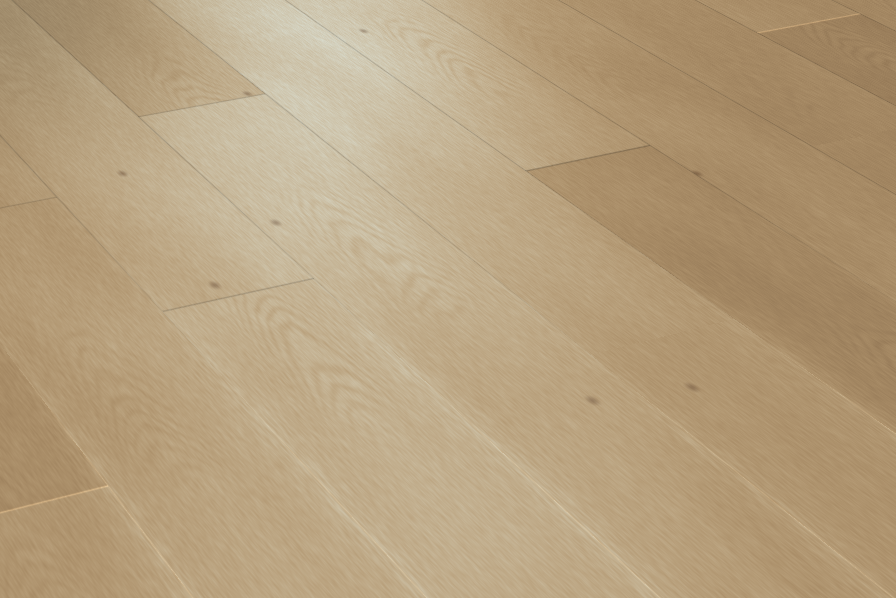
Give the GLSL for this texture, as a Shadertoy shader.

```glsl
// Pale oak plank floor in slanted perspective with a soft window glow.

// Per row of boards: joint position, tone beyond it, tone before it, joint contrast
const vec4 BOARDS[10] = vec4[10](
    vec4(0.533, -0.12, 0.04, 0.24), vec4(0.279, 0.03, 0.03, -0.14),
    vec4(0.411, 0.09, 0.10, -0.18), vec4(0.203, -0.10, 0.08, -0.16),
    vec4(0.525, 0.06, 0.00, 0.0), vec4(0.351, 0.06, -0.16, -0.24),
    vec4(-1.0, 0.00, -0.05, 0.0), vec4(0.388, -0.06, -0.12, 0.0),
    vec4(0.242, 0.00, -0.17, 0.24), vec4(-1.0, 0.00, -0.08, 0.0));

float hash(vec2 p) {
    vec3 q = fract(vec3(p.xyx) * 0.1031);
    q += dot(q, q.yzx + 33.33);
    return fract((q.x + q.y) * q.z);
}

// Cellular noise: x = distance to the nearest point, y = its random id
vec2 cellular(vec2 p) {
    vec2 base = floor(p);
    vec2 best = vec2(9.0, 0.0);
    for (int j = -1; j <= 1; j++)
    for (int i = -1; i <= 1; i++) {
        vec2 cell = base + vec2(i, j);
        vec2 point = cell + vec2(hash(cell + 71.3), hash(cell + 139.7));
        float d = length(p - point);
        if (d < best.x) best = vec2(d, hash(cell + 17.9));
    }
    return best;
}

// Layered sines for slow drift, about -1 to 1
float waves(vec2 p, float seed) {
    float sum = 0.0, amp = 0.5;
    for (int i = 0; i < 4; i++) {
        sum += amp * sin(p.x + seed + 1.7 * sin(p.y + seed * 1.3));
        p = mat2(1.5, 0.9, -0.9, 1.5) * p;
        amp *= 0.55;
    }
    return sum;
}

float line(float d, float halfWidth, float px) {
    return 1.0 - smoothstep(halfWidth - px, halfWidth + px, d);
}

float glow(vec2 p, vec2 center, vec2 radius) {
    vec2 q = (p - center) / radius;
    return exp(-dot(q, q));
}

// Tone 0 is brown oak, tone 1 is creamy sheen
vec3 oak(float tone) {
    return vec3(0.62, 0.51, 0.37) + tone * vec3(0.23, 0.215, 0.16)
         + tone * abs(tone) * vec3(-0.03, 0.07, 0.18);
}

// Thin nested arches of growth rings around the board's centre line
float arches(vec2 floorPos, float seed) {
    float across = fract(floorPos.x) - 0.4 - 0.2 * seed;
    float warp = waves(floorPos * vec2(5.0, 20.0), seed * 20.0);
    float rings = floorPos.y * 52.0 - 52.0 * across * across + 1.3 * warp;
    float patchy = smoothstep(0.0, 0.8, sin(floorPos.y * 17.0 + seed * 30.0));
    float ridge = 0.5 + 0.5 * sin(6.2832 * rings);
    return (ridge * ridge - 0.35) * patchy * exp(-14.0 * across * across);
}

void mainImage(out vec4 fragColor, in vec2 fragCoord) {
    float px = 1.0 / iResolution.y;
    vec2 p = vec2(fragCoord.x * px, 1.0 - fragCoord.y * px);

    // Perspective floor: x counts rows of boards, y runs along them
    float rowWidth = 0.2285 + 0.162 * p.y;
    float depth = 1.0 + 0.71 * p.y;
    vec2 floorPos = vec2((p.x - 0.02 - 1.084 * p.y) / rowWidth,
                         (p.y + 0.155 * p.x) / depth);
    float row = floor(floorPos.x);
    vec4 board = BOARDS[int(clamp(row + 3.0, 0.0, 9.0))];
    float blend = board.w == 0.0 ? 0.03 : 0.001;
    float isNear = smoothstep(-blend, blend, floorPos.y - board.x);
    float seed = hash(vec2(row + 20.0, step(board.x, floorPos.y) * 7.0 + 3.0));

    // Light across the room
    float tone = 0.25 + mix(board.y, board.z, isNear);
    float band = (p.x - 0.50 - 0.18 * p.y) / 0.46;
    tone += 0.30 * exp(-band * band);
    tone += 0.40 * glow(p, vec2(0.54, 0.08), vec2(0.30, 0.36));
    float corner = glow(p, vec2(0.0), vec2(0.30, 0.22));
    tone -= 0.22 * corner;
    tone -= 0.10 * glow(p, vec2(1.5, 0.1), vec2(0.5, 0.4));

    // Grain: drift, growth rings, fine streaks and pale pores
    vec2 shifted = floorPos + vec2(0.0, seed * 5.0);
    float streak = cellular(shifted * vec2(56.0, 58.0)).x;
    float pore = cellular(shifted * vec2(85.0, 150.0) + 8.0).x;
    tone += 0.07 * waves(shifted * vec2(4.0, 14.0), seed * 9.0);
    tone -= 0.15 * arches(floorPos, seed) * smoothstep(0.1, 0.6, seed + 0.2);
    tone += 0.15 * (streak - 0.5) + 0.13 * (0.45 - pore);

    // Pale brushed edges on the nearer boards
    float edge = abs(fract(floorPos.x + 0.5) - 0.5);
    float nearness = smoothstep(0.2, 0.9, p.y);
    float brushed = 0.3 + 0.7 * hash(vec2(floor(floorPos.x + 0.5) + 40.0, 5.0));
    tone += 0.24 * brushed * nearness * exp(-edge * 14.0) * (0.5 + streak);

    // The shaded far corner turns grey green
    vec3 color = oak(tone) + corner * vec3(-0.03, 0.0, 0.02);

    // A few small brown knots
    vec2 knot = cellular(shifted * vec2(1.7, 13.0));
    float knotMask = (1.0 - smoothstep(0.0, 0.075, knot.x)) * step(0.91, knot.y);
    color *= 1.0 - knotMask * vec3(0.20, 0.24, 0.26);

    // Long seams turn from dark to pale toward the viewer
    float seam = line(edge * rowWidth * 0.68, 0.0007, px);
    color *= 1.0 + seam * mix(-0.20, 0.16 * brushed, nearness);
    float joint = line(abs(floorPos.y - board.x) * depth * 1.3, 0.0009, px);
    color *= 1.0 + joint * board.w;

    fragColor = vec4(clamp(color, 0.0, 1.0), 1.0);
}
```
